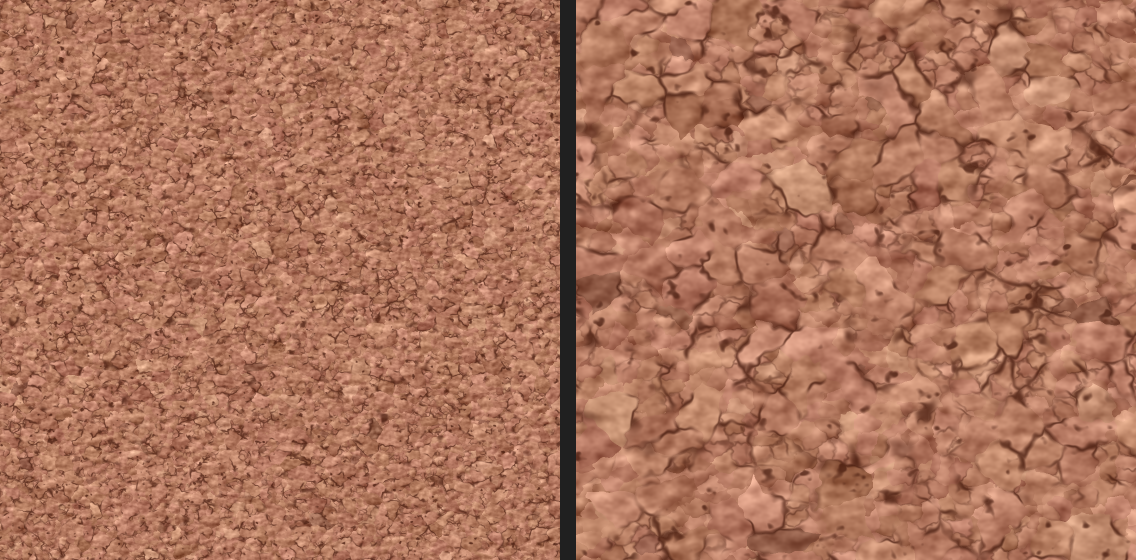
Left, the full canvas; right, a detail of the centre.
This texture is drawn by a Shadertoy shader. Its source:

```glsl
// Pressed cork board: angular reddish-brown granules with dark crevices and a crumbly relief.

const vec3 CORK = vec3(0.722, 0.493, 0.395);
const vec3 TONE_AXIS = vec3(1.0, 1.0, 0.93);
const vec3 PINK_SHIFT = vec3(0.006, -0.010, 0.006);
const vec3 TAN_SHIFT = vec3(-0.004, 0.008, -0.012);
const vec3 CREAM = vec3(0.86, 0.67, 0.54);
const vec3 BARK = vec3(0.45, 0.27, 0.21);
const vec3 DARKEST = vec3(0.27, 0.10, 0.05);
const vec2 LIGHT_DIR = vec2(-0.5, 0.866);

struct Grain {
    vec2 id;     // cell that owns the grain
    vec2 local;  // position relative to the grain centre
    float gap;   // zero on the border, growing inward
};

float hash(vec2 p, float seed) {
    vec3 q = fract(vec3(p.xyx) * 0.1031 + seed * 0.0713);
    q += dot(q, q.yzx + 33.33);
    return fract((q.x + q.y) * q.z);
}

float noise(vec2 p, float seed) {
    vec2 i = floor(p);
    vec2 f = fract(p);
    f = f * f * (3.0 - 2.0 * f);
    float low = mix(hash(i, seed), hash(i + vec2(1, 0), seed), f.x);
    float high = mix(hash(i + vec2(0, 1), seed), hash(i + vec2(1, 1), seed), f.x);
    return mix(low, high, f.y);
}

vec2 rotate(vec2 v, float angle) {
    float c = cos(angle);
    float s = sin(angle);
    return vec2(c * v.x - s * v.y, s * v.x + c * v.y);
}

float fbm(vec2 p, float seed) {
    float sum = 0.0;
    float weight = 0.5;
    for (int octave = 0; octave < 3; octave++) {
        sum += weight * noise(p, seed + float(octave));
        p = rotate(p * 1.9, 0.6) + 17.3;
        weight *= 0.6;
    }
    return sum;
}

// Ragged displacement that roughens the grain outlines
vec2 ragged(vec2 p, float seed) {
    vec2 broad = vec2(noise(p * 1.6, seed), noise(p * 1.6, seed + 1.0)) - 0.5;
    vec2 fine = vec2(noise(p * 5.0, seed + 2.0), noise(p * 5.0, seed + 3.0)) - 0.5;
    return p + 0.25 * broad + 0.20 * fine;
}

// Cellular pattern whose cells are stretched in random directions
Grain findGrain(vec2 p, float seed) {
    p = ragged(p, seed);
    vec2 base = floor(p);
    float nearest = 9.0;
    float second = 9.0;
    Grain grain = Grain(base, vec2(0.0), 0.0);
    for (int y = -2; y <= 2; y++) {
        for (int x = -2; x <= 2; x++) {
            vec2 id = base + vec2(x, y);
            vec2 centre = id + vec2(hash(id, seed + 5.0), hash(id, seed + 6.0));
            float stretch = mix(1.0, 1.45, hash(id, seed + 7.0));
            vec2 turned = rotate(p - centre, 3.1416 * hash(id, seed + 8.0));
            float d = length(turned * vec2(stretch, 1.0 / stretch));
            if (d < nearest) {
                second = nearest;
                nearest = d;
                grain.id = id;
                grain.local = p - centre;
            } else {
                second = min(second, d);
            }
        }
    }
    grain.gap = second - nearest;
    return grain;
}

// Grain body: random tone, tilt towards the light and hue
vec3 grainColor(Grain g, float seed) {
    float tone = 0.13 * (hash(g.id, seed) - 0.5);
    float tilt = 6.2832 * hash(g.id, seed + 1.0);
    tone += 0.07 * dot(g.local, vec2(cos(tilt), sin(tilt)) + LIGHT_DIR);
    vec3 color = CORK + tone * TONE_AXIS;
    color += mix(PINK_SHIFT, TAN_SHIFT, hash(g.id, seed + 2.0));
    float rarity = hash(g.id, seed + 3.0);
    color = mix(color, CREAM, 0.45 * step(0.96, rarity));
    return mix(color, BARK, 0.45 * step(rarity, 0.015));
}

float crevice(float gap, float width, float openness) {
    return (1.0 - smoothstep(0.0, width, gap)) * openness;
}

vec3 cork(vec2 p) {
    // Large granules, many of them broken into small chips
    vec2 q = p * vec2(0.86, 1.0);
    Grain large = findGrain(q * 48.0, 11.0);
    Grain chip = findGrain(q * 98.0 + 31.0, 41.0);
    float broken = step(hash(large.id, 71.0), 0.55);
    vec3 color = mix(grainColor(large, 20.0), grainColor(chip, 50.0), broken * 0.85);

    // Crumbly surface lit from above, flakes lying slightly flat
    vec2 flake = q * vec2(92.0, 118.0);
    float relief = fbm(flake + LIGHT_DIR * 0.3, 81.0) - fbm(flake - LIGHT_DIR * 0.3, 81.0);
    float speckle = fbm(q * 150.0, 91.0) - 0.49;
    float drift = noise(p * 7.0, 95.0) - 0.5;
    color += (-0.31 * relief + 0.19 * speckle + 0.02 * drift) * TONE_AXIS;

    // Crevices open in short stretches along the borders, with scattered pits
    float openness = smoothstep(0.35, 0.85, noise(q * 105.0, 101.0));
    float shadow = crevice(large.gap, 0.20, openness);
    shadow = max(shadow, broken * crevice(chip.gap, 0.26, openness * 0.6));
    float pit = smoothstep(0.70, 0.84, fbm(q * 104.0, 111.0));
    shadow = max(shadow, pit);
    return mix(color, DARKEST, 0.75 * shadow);
}

void mainImage(out vec4 fragColor, in vec2 fragCoord) {
    // Four samples per pixel smooth the grain borders
    vec3 sum = vec3(0.0);
    for (int i = 0; i < 4; i++) {
        vec2 offset = 0.5 * vec2(i % 2, i / 2) - 0.25;
        sum += cork((fragCoord + offset) / iResolution.y);
    }
    fragColor = vec4(clamp(sum * 0.25, 0.0, 1.0), 1.0);
}
```
